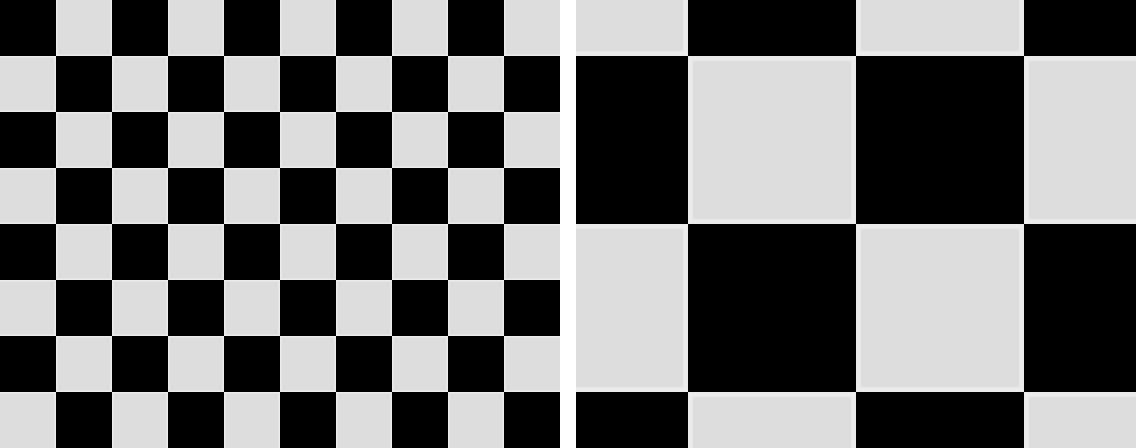
Left: the whole. Right: its middle third, enlarged.
Give the GLSL for this pattern, as a Shadertoy shader.

```glsl
// Checkerboard of black and pale grey squares, ten across and eight down.
// Two smoothed square waves are multiplied to give the checks; a thin,
// brighter rim follows the inner borders of each pale square.

const vec2 CELLS = vec2(10.0, 8.0);      // squares across and down
const vec3 DARK = vec3(0.0);
const vec3 PALE = vec3(0.867);
const vec3 RIM = vec3(0.92);
const float RIM_WIDTH = 0.028;           // in squares

// Distance on each axis to the nearest grid line inside the canvas
vec2 gridDistance(vec2 p) {
    vec2 line = clamp(floor(p + 0.5), vec2(1.0), CELLS - 1.0);
    return abs(p - line);
}

// Share of pale square under the pixel, 0 to 1
float checker(vec2 p, vec2 dist, vec2 pixel) {
    vec2 parity = 1.0 - 2.0 * mod(floor(p), 2.0);
    vec2 wave = parity * clamp(2.0 * dist / pixel, 0.0, 1.0);
    return 0.5 + 0.5 * wave.x * wave.y;
}

void mainImage(out vec4 fragColor, in vec2 fragCoord) {
    vec2 pixel = CELLS / iResolution.xy;   // pixel size in squares
    vec2 p = fragCoord * pixel;
    vec2 dist = gridDistance(p);

    // Bright rim along the borders, softened over one pixel
    vec2 band = clamp((RIM_WIDTH - dist) / pixel + 0.5, 0.0, 1.0);
    vec3 pale = mix(PALE, RIM, max(band.x, band.y));

    fragColor = vec4(mix(DARK, pale, checker(p, dist, pixel)), 1.0);
}
```
